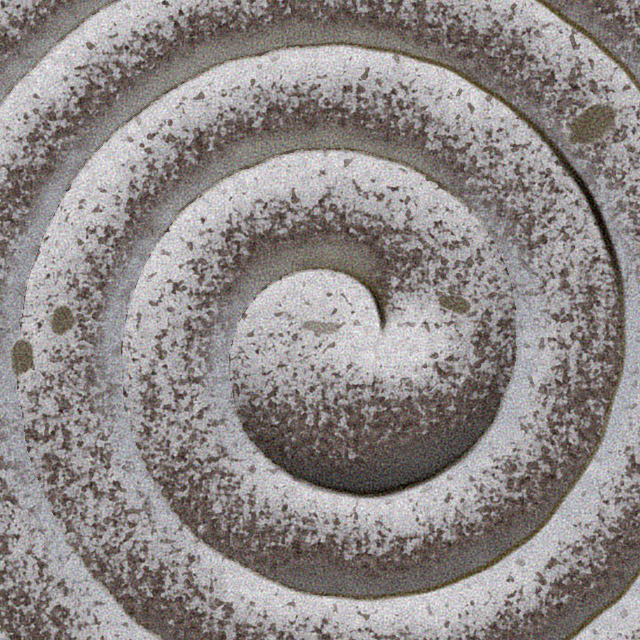
Give the GLSL for this texture, as a WebGL 2 fragment shader.

```glsl
#version 300 es
precision highp float;
// Carved stone spiral dusted with snow, lit from above, with grit and film grain.
uniform vec2 u_resolution;
out vec4 fragColor;

vec2 hashGradient(vec2 cell) {
  vec3 h = fract(cell.xyx * vec3(0.1031, 0.1030, 0.0973));
  h += dot(h, h.yzx + 33.33);
  return fract((h.xx + h.yz) * h.zy) * 2.0 - 1.0;
}

float gradientNoise(vec2 p) {
  vec2 i = floor(p), f = p - i;
  vec2 w = f * f * f * (f * (f * 6.0 - 15.0) + 10.0);
  float a = dot(hashGradient(i), f);
  float b = dot(hashGradient(i + vec2(1, 0)), f - vec2(1, 0));
  float c = dot(hashGradient(i + vec2(0, 1)), f - vec2(0, 1));
  float d = dot(hashGradient(i + 1.0), f - 1.0);
  return mix(mix(a, b, w.x), mix(c, d, w.x), w.y) * 1.5;
}

// Groove radius after a number of turns, tightening towards the core.
float grooveRadius(float turns) {
  float curl = max(-0.5 - turns, 0.0);
  return max(0.309 + 0.163 * turns - 0.117 * curl * curl, 0.0);
}

float bump(float x, float centre, float width) {
  float d = (x - centre) / width;
  return exp(-d * d);
}

void main() {
  vec2 uv = gl_FragCoord.xy / u_resolution;
  vec2 wobble = vec2(gradientNoise(uv * 14.0), gradientNoise(uv * 14.0 + 40.0));
  vec2 p = uv - vec2(0.540, 0.457) + 0.005 * wobble;
  float r = length(p);
  vec2 dir = p / max(r, 0.0001);

  // Find the grooves on either side of this point
  float angle = fract(atan(-p.x, p.y) / 6.28319);
  float inner = 0.0, outer = 9.0, innerTurn = -3.0, outerTurn = 3.0;
  for (int n = -3; n < 5; n++) {
    float turns = angle + float(n);
    float radius = grooveRadius(turns);
    if (radius <= r) {
      inner = radius;
      innerTurn = turns;
    } else if (outer > 8.0) {
      outer = radius;
      outerTurn = turns;
    }
  }
  float across = (r - inner) / (outer - inner);
  float edge = min(r - inner, outer - r);
  float edgeTurn = r - inner < outer - r ? innerTurn : outerTurn;

  // Rounded ridge: slope facing the sky collects snow
  float slope = mix(across * across, 2.0 * across - 1.0, smoothstep(-1.35, -1.1, innerTurn));
  slope *= smoothstep(0.0, 0.004, edge);
  float lit = slope * dot(dir, vec2(-0.34, 0.95)) + 0.1 * dir.x * dir.x;
  vec2 head = (p - vec2(0.055, 0.0)) / vec2(0.125, 0.065);
  lit += 0.75 * exp(-dot(head, head)) + 0.22 * gradientNoise(uv * 9.0);

  // Broken snow cover
  float grit = 0.45 * gradientNoise(uv * 46.0 + wobble) + 0.5 * gradientNoise(uv * 90.0 + 7.0);
  grit += 0.45 * gradientNoise(uv * 165.0 + 3.0);
  float speckled = smoothstep(-0.8, -0.35, lit);
  float cover = smoothstep(-0.33, 0.3, lit + 1.15 * grit * speckled);
  vec3 smoothStone = mix(vec3(0.41, 0.39, 0.38), vec3(0.50, 0.48, 0.45), smoothstep(-0.5, 0.4, dir.y));
  smoothStone += 0.05 * gradientNoise(uv * vec2(30.0, 45.0));
  vec3 roughStone = vec3(0.36, 0.31, 0.29) + 0.16 * gradientNoise(uv * 85.0 + 23.0);
  vec3 snow = mix(vec3(0.65, 0.64, 0.65), vec3(0.81, 0.80, 0.81), smoothstep(-0.1, 0.8, lit));
  snow += 0.07 * gradientNoise(uv * 60.0 + 11.0);
  vec3 color = mix(mix(smoothStone, roughStone, speckled), snow, cover);

  // Scattered dark chips on the snow
  float chips = smoothstep(0.34, 0.58, gradientNoise(uv * 62.0 + 91.0));
  color = mix(color, vec3(0.34, 0.28, 0.25), 0.75 * chips * speckled * smoothstep(1.1, 0.5, lit));

  // Cool powder lying in the side grooves
  float powder = smoothstep(0.36, 0.06, across) * dir.x * dir.x * smoothstep(-1.0, -0.7, innerTurn);
  powder *= 0.85 + 0.7 * gradientNoise(uv * 32.0 + 5.0);
  color = mix(color, vec3(0.65, 0.66, 0.69), clamp(powder, 0.0, 0.8));

  // Ochre seam and black cracks along the groove
  float open = smoothstep(-1.2, -1.14, edgeTurn);
  float crack = bump(edgeTurn, 0.83, 0.05) + 0.85 * bump(edgeTurn, -1.11, 0.07) + 0.6 * bump(edgeTurn, -0.46, 0.1);
  float seam = 0.65 * smoothstep(-0.3, 0.5, dir.x) + 0.3 * smoothstep(0.3, 0.9, abs(dir.y));
  seam *= 1.0 - 0.95 * bump(edgeTurn, -0.2, 0.18);
  color = mix(color, vec3(0.32, 0.27, 0.15), open * seam * smoothstep(0.007, 0.001, edge));
  color = mix(color, vec3(0.10, 0.07, 0.04), open * min(crack, 1.0) * smoothstep(0.011, 0.002, edge));
  float shade = bump(edgeTurn, -0.47, 0.2) * step(0.5, across) * smoothstep(0.08, 0.0, edge);
  color *= 1.0 - 0.4 * shade;
  float hollow = bump(edgeTurn, -1.05, 0.12) * step(across, 0.5) * smoothstep(0.035, 0.0, edge);
  color = mix(color, vec3(0.36, 0.31, 0.22), 0.6 * hollow * open);

  // Embedded pebbles: centre and half size
  vec4 pebbles[5] = vec4[5](vec4(0.927, 0.807, 0.044, 0.025), vec4(0.098, 0.499, 0.022, 0.019),
    vec4(0.033, 0.442, 0.018, 0.026), vec4(0.711, 0.527, 0.027, 0.014), vec4(0.503, 0.490, 0.028, 0.008));
  for (int i = 0; i < 5; i++) {
    vec2 q = uv - pebbles[i].xy + 0.005 * wobble;
    float tilt = i == 0 ? -0.45 : 0.15;
    q = mat2(cos(tilt), sin(tilt), -sin(tilt), cos(tilt)) * q;
    float d = length(q / pebbles[i].zw) - 1.0 + 0.35 * gradientNoise(uv * 45.0);
    float strength = i == 4 ? 0.5 : 0.85;
    color = mix(color, vec3(0.70, 0.68, 0.65), 0.5 * strength * bump(d, 0.12, 0.12));
    color = mix(color, vec3(0.37, 0.33, 0.26), strength * smoothstep(0.15, -0.2, d));
  }

  // Coloured grain
  vec2 g = uv * 250.0;
  vec3 grain = vec3(gradientNoise(g), gradientNoise(g + 311.0), gradientNoise(g + 677.0));
  color += 0.15 * grain + 0.13 * gradientNoise(g * 1.1 + 131.0);
  fragColor = vec4(clamp(color, 0.0, 1.0), 1.0);
}
```
